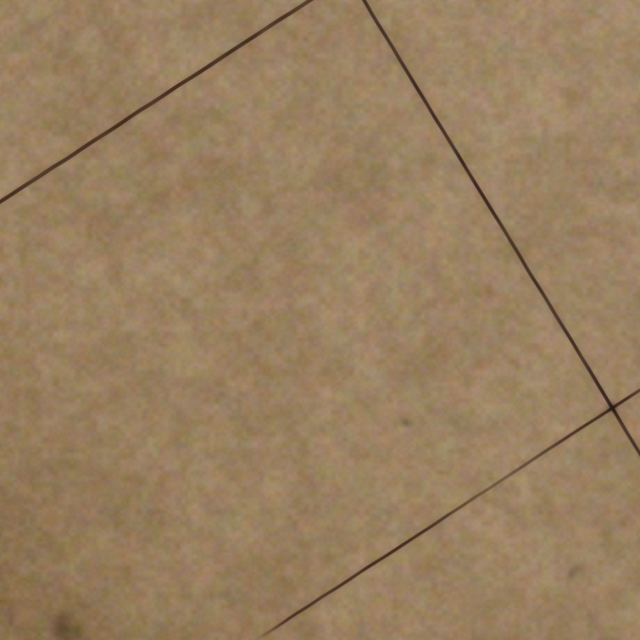
A three.js fragment shader for this texture:

```glsl
varying vec2 vUv;

float hash(vec2 p) {
  return fract(sin(dot(p, vec2(127.1, 311.7))) * 43758.5);
}

// Value noise centred on zero
float noise(vec2 p) {
  vec2 i = floor(p), f = fract(p);
  f = f * f * (3.0 - 2.0 * f);
  float low = mix(hash(i), hash(i + vec2(1.0, 0.0)), f.x);
  float high = mix(hash(i + vec2(0.0, 1.0)), hash(i + 1.0), f.x);
  return mix(low, high, f.y) - 0.5;
}

// Distance to the nearest of evenly spaced lines
float lineDistance(float x, float period) {
  return abs(fract(x / period + 0.5) - 0.5) * period;
}

float joint(float d, float halfWidth) {
  return 1.0 - smoothstep(halfWidth - 0.0016, halfWidth + 0.0016, d);
}

vec3 stoneColor(vec2 uv) {
  vec3 stone = vec3(0.605, 0.506, 0.381);

  // Broad shading, paler towards the upper right
  stone += (uv.x + uv.y - 1.0) * vec3(0.016, 0.018, 0.022);
  stone -= 0.05 * exp(-dot(uv, uv) * 12.0);

  // Mottling from cloudy to fine
  float mottle = 0.030 * noise(uv * 7.0) + 0.038 * noise(uv * 21.0 + 4.0);
  mottle += 0.045 * noise(uv * 55.0 + 9.0) + 0.045 * noise(uv * 115.0 + 2.0);
  mottle += 0.025 * noise(uv * 230.0);
  stone += mottle;

  // Drift between pink, olive and ochre
  stone += noise(uv * 62.0 + 31.0) * vec3(0.032, -0.022, 0.010);
  stone += noise(uv * vec2(80.0, 105.0) + 57.0) * vec3(0.005, 0.0, -0.065);
  return stone;
}

// Soft smudges along a curve
float stains(vec2 uv) {
  float total = 0.0;
  for (int k = 0; k < 3; k++) {
    float i = float(k);
    vec2 center = vec2(fract(0.631 + 0.297 * i - 0.03 * i * i),
                       0.342 - 0.323 * i + 0.081 * i * i);
    vec2 offset = uv - center + 0.018 * vec2(noise(uv * 40.0), noise(uv * 40.0 + 7.0));
    total += exp(-dot(offset, offset) / (0.0002 + 0.0002 * i * (i - 1.0)));
  }
  return total;
}

void main() {
  vec2 uv = vUv;
  vec3 color = stoneColor(uv);
  color -= stains(uv) * vec3(0.11, 0.105, 0.085);

  // Tilted tile axes
  float along = dot(uv, vec2(0.8377, 0.546));
  float across = dot(uv, vec2(-0.546, 0.8377));
  float wobble = 0.0012 * noise(uv * 28.0);
  float rising = lineDistance(across - 0.5733 + wobble, 0.792);
  float falling = lineDistance(dot(uv, vec2(0.8538, 0.5206)) - 1.0056 + wobble, 1.1);

  // The lower joint is thinner and partly filled
  float lower = 1.0 - step(0.2, across);
  float gap = (along - 0.79) / 0.09;
  float filled = 1.0 - (1.0 - 0.55 * exp(-gap * gap)) * smoothstep(0.31, 0.42, along);
  float strength = 1.0 - lower * filled;
  float wear = 0.9 + 0.35 * noise(uv * 36.0 + 13.0);

  float risingJoint = joint(rising, 0.0029 - 0.0006 * lower) * strength;
  float fallingJoint = joint(falling, 0.0026);
  float halo = max(exp(-rising / 0.004) * strength, exp(-falling / 0.004));

  color = mix(color, vec3(0.46, 0.36, 0.27), 0.45 * halo);
  color = mix(color, vec3(0.27, 0.18, 0.13), clamp(risingJoint * wear, 0.0, 1.0));
  color = mix(color, vec3(0.24, 0.16, 0.13), clamp(fallingJoint * wear, 0.0, 1.0));

  // Darker corner where the joints cross
  color *= 1.0 - 0.4 * exp(-(rising * rising + falling * falling) / 0.00005);

  gl_FragColor = vec4(color, 1.0);
}
```
